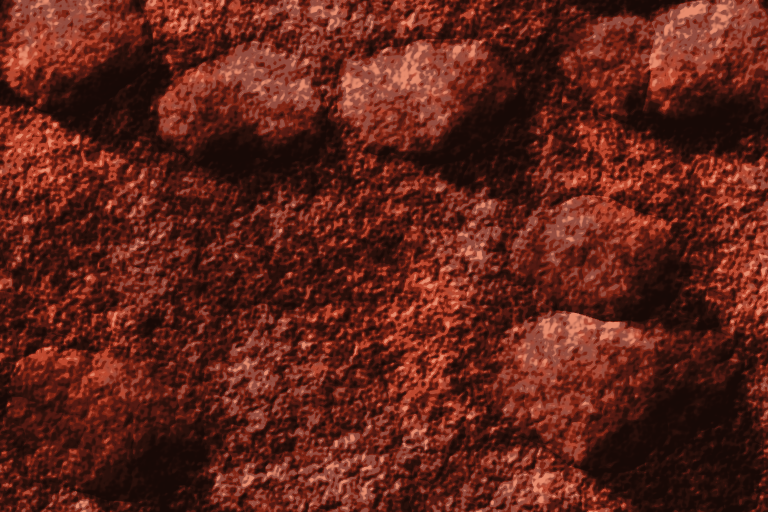
A Shadertoy shader for this texture:

```glsl
#define SOIL  vec3(0.165, 0.062, 0.042)
#define BROWN vec3(0.33, 0.10, 0.07)
#define RED   vec3(0.51, 0.145, 0.08)
#define DUST  vec3(0.58, 0.30, 0.25)
#define EMBER vec3(0.74, 0.28, 0.18)
#define GLOW  vec3(0.91, 0.55, 0.43)
#define SUN_DIR vec2(-0.68, 0.73)
#define SUN_SLOPE 0.45
#define BOULDER_CELL 0.33
#define RELIEF 0.42
#define CONTRAST 1.6
#define EXPOSURE 0.0

vec3 hash3(vec2 p) {
    vec3 q = fract(p.xyx * vec3(0.1031, 0.1030, 0.0973));
    q += dot(q, q.yxz + 33.33);
    return fract((q.xxy + q.yzz) * q.zyx);
}

float slopeAt(vec2 cell, vec2 offset) {
    return dot(2.0 * hash3(cell).xy - 1.0, offset);
}

// Gradient noise around 0.5
float noise(vec2 p) {
    vec2 i = floor(p), f = fract(p), e = vec2(1, 0);
    vec2 u = f * f * f * (f * (f * 6.0 - 15.0) + 10.0);
    float low = mix(slopeAt(i, f), slopeAt(i + e, f - e), u.x);
    float high = mix(slopeAt(i + e.yx, f - e.yx), slopeAt(i + 1.0, f - 1.0), u.x);
    return 0.5 + 0.9 * mix(low, high, u.y);
}

// Offset that breaks up regular outlines
vec2 wobble(vec2 p, float freq) {
    return vec2(noise(p * freq), noise(p * freq + 31.4)) - 0.5;
}

// Rounded clods with sharp creases between them
float lumps(vec2 p) {
    vec2 cell = floor(p);
    float nearest = 4.0;
    for (int y = -1; y <= 1; y++)
    for (int x = -1; x <= 1; x++) {
        vec2 c = cell + vec2(x, y);
        vec2 d = c + hash3(c).xy - p;
        nearest = min(nearest, dot(d, d));
    }
    return 1.0 - nearest;
}

// Boulders, denser uphill: x height, y coverage, z shade, w gap around them
vec4 boulders(vec2 p) {
    p += 0.08 * wobble(p, 5.0) + 0.018 * wobble(p, 22.0);
    vec2 cell = floor(p / BOULDER_CELL);
    vec4 top = vec4(0.0, 0.0, 0.5, 0.0);
    for (int y = -1; y <= 1; y++)
    for (int x = -1; x <= 1; x++) {
        vec2 c = cell + vec2(x, y);
        vec3 place = hash3(c + 7.0), kind = hash3(c + 53.0);
        float chance = mix(0.15, 0.85, smoothstep(0.1, 0.7, (c.y + 0.5) * BOULDER_CELL));
        if (kind.x > chance) continue;
        float radius = mix(0.08, 0.22, place.z);
        vec2 centre = (c + 0.2 + 0.6 * place.xy) * BOULDER_CELL;
        float d = length((p - centre) * vec2(0.88, 1.2)) / radius;
        float height = 0.85 * radius * max(1.0 - d * d, 0.0);
        float cover = smoothstep(1.0, 0.85, d);
        if (height > top.x) { top.x = height; top.z = mix(top.z, kind.y, cover); }
        top.y = max(top.y, cover);
        top.w = max(top.w, smoothstep(1.35, 0.98, d));
    }
    top.w *= 1.0 - top.y;
    return top;
}

vec2 crumble(vec2 p) {
    return p + 0.016 * wobble(p, 30.0) + 0.009 * wobble(p, 75.0);
}

// x relief height, y brightness of the single grains
vec2 grit(vec2 p) {
    vec2 sum = vec2(0), q = p * 13.0;
    float freq = 13.0;
    for (int i = 0; i < 4; i++) {
        float n = noise(q) - 0.5;
        sum += n * vec2((0.7 + 0.15 * float(i)) / freq, 0.6 + 0.12 * float(i));
        q = mat2(1.6, 1.2, -1.2, 1.6) * q + 5.3;
        freq *= 2.0;
    }
    return sum;
}

float ground(vec2 p) {
    vec4 rock = boulders(p);
    vec2 w = crumble(p);
    float rough = mix(1.0, 0.3, p.y) * lumps(w * 23.0) / 23.0;
    rough += 0.6 * lumps(w * 52.0) / 52.0 + grit(p).x;
    float swell = noise(p * 5.0 + 11.0) / 5.0;
    return 1.6 * rock.x + swell + rough * mix(1.0, 0.6, rock.y);
}

// Shadow thrown by boulders standing between the point and the sun
float castShadow(vec2 p, float height, vec2 sun) {
    float blocked = 0.0;
    for (int i = 1; i <= 12; i++) {
        float reach = 0.022 * float(i);
        blocked = max(blocked, boulders(p + sun * reach).x - height - SUN_SLOPE * reach);
    }
    return smoothstep(0.0, 0.03, blocked);
}

// Tone from 0 to 1 to soil colour; hue picks dusty or glowing midtones
vec3 soilColor(float t, float hue) {
    vec3 c = SOIL * mix(0.55, 1.0, smoothstep(0.0, 0.13, t));
    c = mix(c, BROWN, smoothstep(0.14, 0.41, t));
    c = mix(c, RED, smoothstep(0.44, 0.63, t));
    c = mix(c, mix(DUST, EMBER, hue), smoothstep(0.64, 0.79, t));
    return mix(c, GLOW, smoothstep(0.86, 0.97, t));
}

void mainImage(out vec4 fragColor, in vec2 fragCoord) {
    vec2 p = fragCoord / iResolution.y;
    vec2 sun = normalize(SUN_DIR);
    vec4 rock = boulders(p);

    // Slope towards the sun, then grains and crevices
    float stride = 0.004;
    float light = RELIEF * (ground(p) - ground(p + sun * stride)) / stride;
    light += 1.6 * grit(p).y * mix(1.0, 0.7, rock.y);
    light += 0.6 * (lumps(crumble(p) * 23.0) - 0.8);

    // Broad patches, rock shade, gaps and cast shadow
    float patches = 0.65 * noise(p * 2.1 + 4.6) + 0.35 * noise(p * 5.5);
    light += 3.2 * (patches - 0.5);
    light += 1.4 * rock.y * (rock.z - 0.5) - 0.6 * rock.w;
    light -= 1.35 * castShadow(p, rock.x, sun);

    float tone = 1.0 / (1.0 + exp(-CONTRAST * (light + EXPOSURE)));
    float hue = 0.6 * noise(p * 2.5 + 60.3) + 0.2 * noise(p * 30.0) + 0.2 * noise(p * 80.0);
    fragColor = vec4(soilColor(tone, smoothstep(0.36, 0.6, hue - 0.06 * rock.y)), 1.0);
}
```
